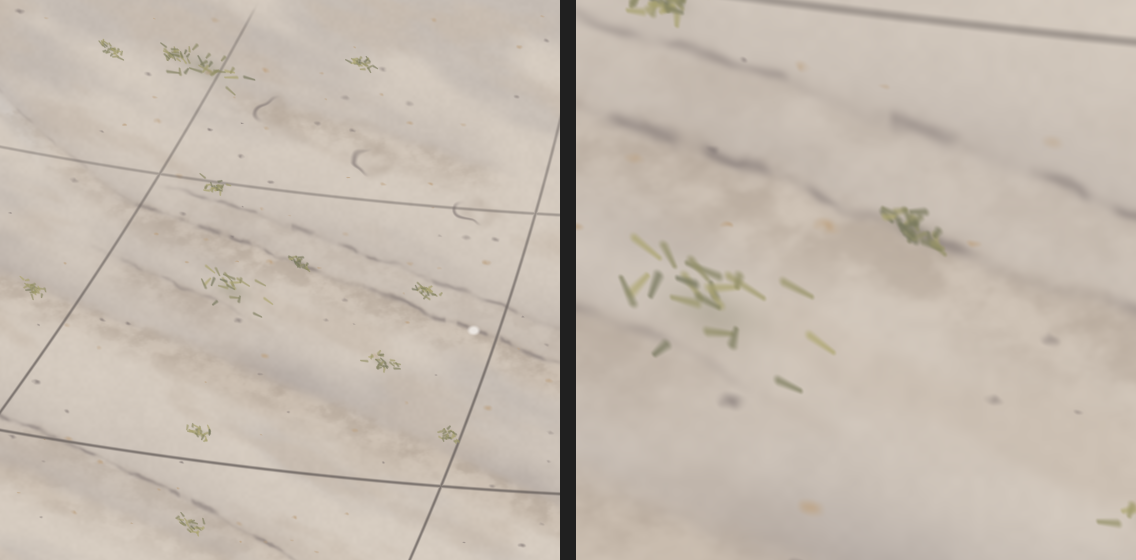
Left, the full canvas; right, a detail of the centre.
Write a WebGL 1 fragment shader that draws this texture.

```glsl
precision highp float;
uniform vec2 u_resolution;

const vec3 LIGHT = vec3(.838, .798, .752);
const vec3 SHADE = vec3(.77, .735, .703);
const vec3 DUSK = vec3(.69, .652, .628);
const vec3 TAN = vec3(.785, .732, .675);
const vec3 CRUMB = vec3(.69, .635, .58);
const vec3 PALE = vec3(.815, .805, .8);
const vec3 CREASE = vec3(.51, .47, .46);
const vec3 WIRE = vec3(.43, .4, .385);
const vec3 LEAF_DARK = vec3(.45, .455, .36);
const vec3 LEAF_LIGHT = vec3(.69, .66, .45);
const vec3 OCHRE = vec3(.74, .63, .5);
const vec3 SHELL = vec3(.92, .9, .88);
const float WIRE_WIDTH = .0046;
const float SPECK_CELLS = 20.;
const float SPRIG_CELLS = 7.;
const float GRAIN = .012;

float hash(vec2 p) {
  vec3 q = fract(p.xyx * .1031);
  q += dot(q, q.yzx + 33.33);
  return fract((q.x + q.y) * q.z);
}
vec2 hash2(vec2 p) { return vec2(hash(p + 3.7), hash(p + 41.3)); }

float noise(vec2 p) {
  vec2 i = floor(p), f = fract(p);
  f = f * f * (3. - 2. * f);
  return mix(mix(hash(i), hash(i + vec2(1, 0)), f.x),
             mix(hash(i + vec2(0, 1)), hash(i + 1.), f.x), f.y);
}
float fbm(vec2 p) {
  float sum = 0., amp = .533;
  for (int i = 0; i < 4; i++) {
    sum += amp * noise(p);
    p = mat2(1.6, 1.2, -1.2, 1.6) * p + 7.1;
    amp *= .5;
  }
  return sum;
}

// Quadratic with coefficients c
float curve(vec3 c, float x) { return c.x + x * (c.y + x * c.z); }

float wire(float offset, float slope) {
  return 1. - smoothstep(0., WIRE_WIDTH, abs(offset) / sqrt(1. + slope * slope));
}

// Broken crease, wide shadow above it, crumbled sand below
vec3 ridge(vec3 col, vec2 p, vec3 c, vec2 span, vec3 strength) {
  float along = smoothstep(span.x, span.x + .14, p.x) * (1. - smoothstep(span.y - .14, span.y, p.x));
  vec3 k = along * strength;
  float d = p.y - 1. + curve(c, p.x) + .02 * (fbm(p * 18.) - .5);
  float broken = smoothstep(.3, .75, noise(p * vec2(52, 36) + c.x * 90.));
  float patchy = .55 + .9 * noise(p * 7. + c.x * 50.);
  float shadow = smoothstep(-.022, .012, d) * exp(-max(d, 0.) * 17.);
  float below = smoothstep(-.085, -.012, d) * (1. - smoothstep(-.012, .018, d));
  float crumbs = smoothstep(.32, .72, fbm(p * vec2(30, 42)));
  col = mix(col, DUSK, min(shadow * k.y * patchy, 1.));
  col = mix(col, TAN, below * k.z * .7);
  col = mix(col, CRUMB, below * crumbs * k.z * .75);
  return mix(col, CREASE, exp(-d * d / .000022) * (.2 + .8 * broken) * k.x);
}

// Clump of small tapered leaves, thickest at its center
vec3 tuft(vec3 col, vec2 p, vec2 center, float size, float seed) {
  vec2 q = p - center;
  q.y += .3 * q.x;
  if (length(q) > size * 1.5) return col;
  float r = length(q * vec2(1, 1.9)) / size;
  col = mix(col, LEAF_DARK, .22 * exp(-6. * r * r));
  for (int i = 0; i < 22; i++) {
    vec2 id = vec2(float(i) * 3.1, seed);
    vec2 base = (hash2(id) + hash2(id + 23.) - 1.) * size * vec2(1, .55);
    float angle = 6.2832 * hash(id + 9.);
    vec2 leaf = vec2(cos(angle), .7 * sin(angle)) * (.003 + size * (.1 + .2 * hash(id + 5.)));
    float h = clamp(dot(q - base, leaf) / dot(leaf, leaf), 0., 1.);
    float w = (.0016 + .018 * size) * (1. - .6 * h) + .0018;
    float cover = 1. - smoothstep(0., w, length(q - base - leaf * h));
    col = mix(col, mix(LEAF_DARK, LEAF_LIGHT, hash(id + 17.)), cover * .7);
  }
  return col;
}

void main() {
  vec2 p = gl_FragCoord.xy / u_resolution;
  float t = 1. - p.y;

  // Sand drifts running down to the right
  vec2 drift = mat2(.92, .39, -.39, .92) * p;
  float tone = fbm(drift * vec2(2.5, 8)) + .22 * (t - .35);
  vec3 col = mix(SHADE, LIGHT, smoothstep(.26, .56, tone));
  col = mix(col, TAN, .6 * smoothstep(.5, .75, fbm(drift * vec2(5, 13) + 31.)));
  float edge = p.y - .82 + 1.05 * p.x;
  col = mix(col, PALE, .8 * exp(-edge * edge * 900.) * (1. - smoothstep(.02, .12, p.x)));

  // Ridges: curve, horizontal span, crease / shadow / crumb strength
  col = ridge(col, p, vec3(.16, 1.05, -.9), vec2(-.15, .32), vec3(.15, .5, .5));
  col = ridge(col, p, vec3(.03, .31, 0), vec2(.36, .95), vec3(0, .45, .55));
  col = ridge(col, p, vec3(.238, .294, .058), vec2(.26, 1.2), vec3(.5, .3, .35));
  col = ridge(col, p, vec3(.279, .35, .022), vec2(.16, 1.2), vec3(.6, .35, .8));
  col = ridge(col, p, vec3(.37, .44, 0), vec2(.13, .47), vec3(.4, .45, .7));
  col = ridge(col, p, vec3(.488, .369, .041), vec2(-.2, 1.2), vec3(.06, .72, .75));
  col = ridge(col, p, vec3(.742, .38, .2), vec2(-.15, .62), vec3(.6, .4, .5));
  col = ridge(col, p, vec3(.82, .42, 0), vec2(-.2, .5), vec3(0, .45, .35));

  // Worn crescent footprints
  for (int i = 0; i < 3; i++) {
    float n = float(i);
    vec2 q = (p - vec2(.49 + .18 * n, .8 - .088 * n)) * vec2(.8, 1.25);
    q += .022 * (vec2(noise(p * 38.), noise(p * 38. + 50.)) - .5);
    float r = length(q), side = smoothstep(0., .03, dot(q, vec2(-.9, .35 - .4 * n)));
    col = mix(col, CRUMB, .65 * (1. - smoothstep(.01, .05, r)) * noise(p * 42. + 5.));
    col = mix(col, CREASE, .65 * side * (1. - smoothstep(0., .006, abs(r - .029))));
  }

  // Scattered debris
  vec2 cell = floor(p * SPECK_CELLS);
  vec2 s = (fract(p * SPECK_CELLS) - .28 - .44 * hash2(cell)) / SPECK_CELLS;
  s = mat2(.8, .5, -.4, 1.3) * s + .003 * (noise(p * 160.) - .5);
  float speck = 1. - smoothstep(0., .003 + .007 * hash(cell + 8.), length(s));
  speck *= step(.72, hash(cell + 21.)) * (.3 + .45 * hash(cell + 2.));
  col = mix(col, mix(CREASE, OCHRE, step(.5, hash(cell + 5.))), speck);

  // Wire grid, fainter toward the top
  float steep = max(wire(p.x - curve(vec3(.463, -.5315, -.132), t), .6),
                    wire(p.x - curve(vec3(1.0466, -.189, -.126), t), .35));
  float level = max(.8 * wire(t - curve(vec3(.262, .19, -.068), p.x), .13),
                    wire(t - curve(vec3(.768, .177, -.063), p.x), .12));
  steep *= smoothstep(0., .06, t);
  col = mix(col, WIRE, max(steep, level) * mix(.42, .85, smoothstep(.05, .75, t)));

  // Sprigs, denser along the top, and two larger plants
  for (int k = 0; k < 9; k++) {
    vec2 id = floor(p * SPRIG_CELLS) + vec2(mod(float(k), 3.), floor(float(k) / 3.)) - 1.;
    vec2 center = (id + .2 + .6 * hash2(id + 60.)) / SPRIG_CELLS;
    if (hash(id + 77.) < mix(.12, .75, smoothstep(.82, .93, center.y)))
      col = tuft(col, p, center, .017 + .014 * hash(id), id.x + 13. * id.y + 90.);
  }
  col = tuft(col, p, vec2(.365, .88), .085, 4.);
  col = tuft(col, p, vec2(.415, .482), .068, 11.);

  // White shell and fine grain
  col = mix(col, SHELL, 1. - smoothstep(.004, .012, length((p - vec2(.846, .41)) * vec2(.85, 1.1))));
  col += GRAIN * (noise(p * 150.) + noise(p * 60.) - 1.);
  gl_FragColor = vec4(col, 1);
}
```
